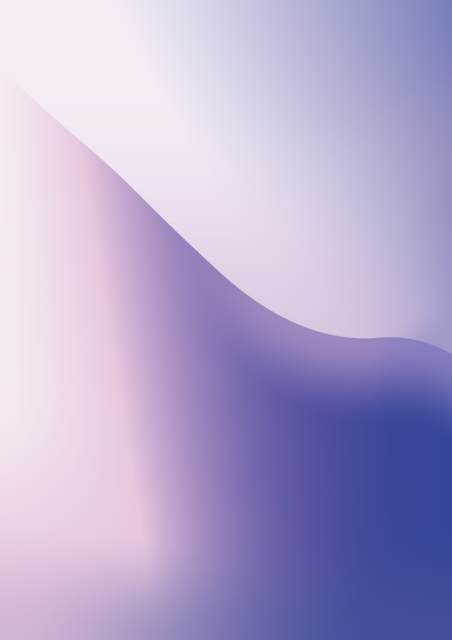
Reproduce this background procedurally as a WebGL 1 fragment shader.

```glsl
precision highp float;

uniform vec2 u_resolution;

// Upper sheet
const vec3 SHEET_WHITE = vec3(0.955, 0.920, 0.960);
const vec3 SHEET_ROSE = vec3(0.850, 0.775, 0.875);
const vec3 SHADE_TOP = vec3(0.470, 0.500, 0.730);
const vec3 SHADE_MID = vec3(0.590, 0.570, 0.760);
const vec3 SHADE_LOW = vec3(0.640, 0.600, 0.790);

// Lower sheet
const vec3 PALE = vec3(0.960, 0.920, 0.950);
const vec3 PINK = vec3(0.905, 0.785, 0.875);
const vec3 INDIGO = vec3(0.220, 0.275, 0.600);
const vec3 INDIGO_FALLOFF = vec3(2.15, 2.80, 2.60);
const vec3 BASE_MAUVE = vec3(0.820, 0.710, 0.830);
const vec3 BASE_BLUE = vec3(0.270, 0.310, 0.610);
const vec3 GLOW_MAUVE = vec3(0.620, 0.530, 0.750);
const vec3 GLOW_BLUE = vec3(0.520, 0.490, 0.750);

const float BASE_HEIGHT = 0.18;
const float GLOW_DEPTH = 0.14;
const float BEND_START = 0.48;
const float FLAP_START = 0.84;
const float FLAP_CURVE = 2.4;

// Height of the wave: a falling line that bends upward on the right
float waveHeight(float x) {
  float bend = max(x - BEND_START, 0.0);
  float swell = (x - 0.25) / 0.1;
  return 0.893 - 0.655 * x + bend * bend + 0.006 * exp(-swell * swell);
}

// Lower rim of the small flap where the wave turns under
float foldHeight(float x) {
  float flap = max(x - FLAP_START, 0.0);
  return waveHeight(x) - FLAP_CURVE * flap * flap;
}

vec3 upperSheet(vec2 p) {
  vec3 light = mix(SHEET_ROSE, SHEET_WHITE, smoothstep(0.40, 0.85, p.y));
  vec3 shade = mix(SHADE_LOW, SHADE_MID, smoothstep(0.45, 0.74, p.y));
  shade = mix(shade, SHADE_TOP, smoothstep(0.72, 1.0, p.y));

  // Shadow spreads from the right along a slanted front
  float front = 0.25 + 0.7 * (1.0 - p.y);
  float across = clamp((p.x - front) / (1.0 - front), 0.0, 1.0);
  float falloff = mix(2.5, 1.15, smoothstep(0.45, 0.85, p.y));
  vec3 color = mix(light, shade, pow(across, falloff));

  // Soft underside of the flap
  float under = smoothstep(-0.03, 0.04, waveHeight(p.x) - p.y);
  return mix(color, SHADE_LOW, under * smoothstep(FLAP_START, 0.95, p.x));
}

vec3 lowerSheet(vec2 p, float depth) {
  // Pale to pink left of the ridge, pink to indigo right of it
  float ridge = 0.35 - 0.225 * p.y;
  float toRidge = clamp(p.x / ridge, 0.0, 1.0);
  float pastRidge = clamp((p.x - ridge) / (1.0 - ridge), 0.0, 1.0);
  vec3 pale = mix(PINK, PALE, smoothstep(0.05, 0.40, p.y));
  vec3 blush = mix(pale, PINK, pow(toRidge, 1.3));
  vec3 color = mix(INDIGO, blush, pow(vec3(1.0 - pastRidge), INDIGO_FALLOFF));

  // Dusky band along the bottom
  vec3 base = mix(BASE_MAUVE, BASE_BLUE, smoothstep(0.0, 0.85, p.x));
  color = mix(base, color, smoothstep(0.0, BASE_HEIGHT, p.y));

  // Mauve glow beneath the wave
  vec3 glow = mix(GLOW_MAUVE, GLOW_BLUE, smoothstep(0.75, 1.0, p.x));
  float strength = 1.0 - smoothstep(0.0, GLOW_DEPTH, depth);
  return mix(color, glow, strength * smoothstep(0.30, 0.60, p.x));
}

void main() {
  vec2 p = gl_FragCoord.xy / u_resolution;
  float depth = foldHeight(p.x) - p.y;
  float soften = 1.0 / u_resolution.y;
  float below = smoothstep(-soften, soften, depth);
  vec3 color = mix(upperSheet(p), lowerSheet(p, depth), below);
  gl_FragColor = vec4(color, 1.0);
}
```
